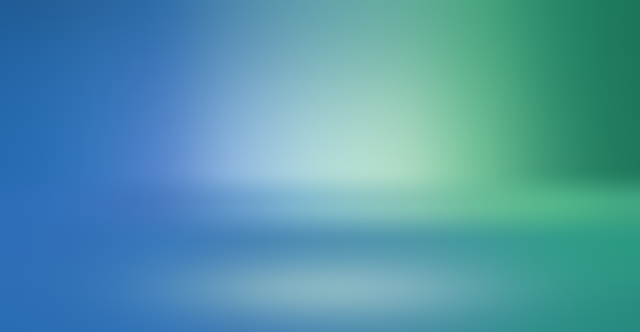
Give the GLSL for this background, as a WebGL 1 fragment shader.

```glsl
precision highp float;

uniform vec2 u_resolution;

#define HORIZON 0.495
#define FLOOR_LIT 0.385
#define FLOOR_SHADE 0.265
#define WALL_FADE_START 0.46
#define WALL_FADE_END 1.06
#define GLOW_CENTER vec2(0.525, 0.13)
#define GLOW_SIZE vec2(0.235, 0.095)
#define GLOW_COLOR vec3(0.58, 0.75, 0.78)
#define GLOW_STRENGTH 0.84
#define CORNER_SHADE 0.06

// Smooth interpolation weight of a stop at the given distance
float stopWeight(float distanceToStop) {
  float d = abs(distanceToStop);
  if (d < 1.0) return (1.5 * d - 2.5) * d * d + 1.0;
  if (d < 2.0) return ((2.5 - 0.5 * d) * d - 4.0) * d + 2.0;
  return 0.0;
}

// Horizontal gradient through nine evenly spaced colours
vec3 ramp(float x, vec3 a, vec3 b, vec3 c, vec3 d, vec3 e,
          vec3 f, vec3 g, vec3 h, vec3 i) {
  float s = x * 8.0;
  vec3 sum = a * stopWeight(s) + b * stopWeight(s - 1.0)
    + c * stopWeight(s - 2.0) + d * stopWeight(s - 3.0)
    + e * stopWeight(s - 4.0) + f * stopWeight(s - 5.0)
    + g * stopWeight(s - 6.0) + h * stopWeight(s - 7.0)
    + i * stopWeight(s - 8.0);
  float total = 0.0;
  for (int k = 0; k < 9; k++) total += stopWeight(s - float(k));
  return sum / total;
}

vec3 wallTop(float x) {
  return ramp(x, vec3(0.13, 0.38, 0.62), vec3(0.16, 0.41, 0.65),
    vec3(0.19, 0.44, 0.68), vec3(0.31, 0.54, 0.68),
    vec3(0.38, 0.63, 0.67), vec3(0.38, 0.67, 0.61),
    vec3(0.28, 0.64, 0.50), vec3(0.15, 0.53, 0.41),
    vec3(0.11, 0.46, 0.36));
}

vec3 wallBase(float x) {
  return ramp(x, vec3(0.15, 0.42, 0.70), vec3(0.20, 0.46, 0.74),
    vec3(0.34, 0.53, 0.80), vec3(0.57, 0.73, 0.87),
    vec3(0.69, 0.85, 0.85), vec3(0.68, 0.86, 0.77),
    vec3(0.44, 0.75, 0.59), vec3(0.21, 0.57, 0.44),
    vec3(0.12, 0.47, 0.36));
}

vec3 floorLight(float x) {
  return ramp(x, vec3(0.17, 0.43, 0.72), vec3(0.21, 0.45, 0.74),
    vec3(0.28, 0.48, 0.75), vec3(0.41, 0.62, 0.80),
    vec3(0.52, 0.74, 0.80), vec3(0.53, 0.77, 0.72),
    vec3(0.41, 0.74, 0.60), vec3(0.32, 0.71, 0.54),
    vec3(0.25, 0.65, 0.51));
}

vec3 floorShadow(float x) {
  return ramp(x, vec3(0.18, 0.43, 0.72), vec3(0.19, 0.44, 0.72),
    vec3(0.22, 0.47, 0.73), vec3(0.26, 0.50, 0.71),
    vec3(0.29, 0.55, 0.69), vec3(0.29, 0.58, 0.66),
    vec3(0.24, 0.60, 0.60), vec3(0.19, 0.61, 0.54),
    vec3(0.17, 0.60, 0.51));
}

void main() {
  vec2 uv = gl_FragCoord.xy / u_resolution;

  // Wall brightening towards the horizon
  float height = smoothstep(WALL_FADE_START, WALL_FADE_END, uv.y);
  vec3 wall = mix(wallBase(uv.x), wallTop(uv.x), height);
  vec2 corner = (uv - vec2(0.08, 1.0)) / vec2(0.18, 0.12);
  wall *= 1.0 - CORNER_SHADE * exp(-dot(corner, corner));

  // Floor reflection falling into shade
  float lit = smoothstep(FLOOR_SHADE, FLOOR_LIT, uv.y);
  vec3 ground = mix(floorShadow(uv.x), floorLight(uv.x), lit);
  float nearEdge = 1.0 - smoothstep(0.0, FLOOR_SHADE, uv.y);
  ground -= nearEdge * vec3(0.02, 0.06 * uv.x, 0.01);

  // Soft pool of light in the foreground
  vec2 pool = (uv - GLOW_CENTER) / GLOW_SIZE;
  ground = mix(ground, GLOW_COLOR, GLOW_STRENGTH * exp(-dot(pool, pool)));

  vec3 color = mix(ground, wall, smoothstep(FLOOR_LIT, HORIZON, uv.y));
  gl_FragColor = vec4(color, 1.0);
}
```
